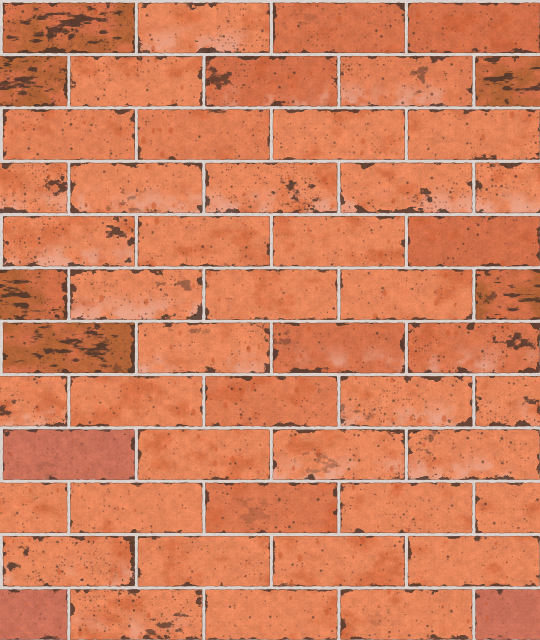
Give the GLSL for this texture, as a Shadertoy shader.

```glsl
const vec2 GRID = vec2(4.0, 12.0);           // bricks across and down
const vec2 CELL = vec2(2.53, 1.0);           // brick cell, in row heights
const float JOINT = 0.028;                   // half width of the mortar
const vec3 MORTAR = vec3(0.86, 0.82, 0.80);
const vec3 CLAY = vec3(0.90, 0.525, 0.36);
const vec3 RED_CLAY = vec3(0.82, 0.435, 0.29);
const vec3 PINK_CLAY = vec3(0.79, 0.44, 0.35);
const vec3 BROWN_CLAY = vec3(0.70, 0.39, 0.22);
const vec3 RUST = vec3(0.78, 0.36, 0.20);
const vec3 BLOOM = vec3(0.92, 0.66, 0.57);
const vec3 SOOT = vec3(0.23, 0.18, 0.16);

float hash(vec2 p) {
    return fract(sin(dot(p, vec2(127.1, 311.7))) * 43758.5453);
}

vec2 hash2(vec2 p) {
    return vec2(hash(p), hash(p + 41.3));
}

float noise(vec2 p) {
    vec2 i = floor(p), f = fract(p);
    f = f * f * (3.0 - 2.0 * f);
    return mix(mix(hash(i), hash(i + vec2(1, 0)), f.x),
               mix(hash(i + vec2(0, 1)), hash(i + vec2(1, 1)), f.x), f.y);
}

float fbm(vec2 p) {
    float sum = 0.0, amp = 0.5;
    for (int i = 0; i < 4; i++) {
        sum += amp * noise(p);
        p = p * 2.03 + 7.1;
        amp *= 0.5;
    }
    return sum / 0.9375;
}

float boxDistance(vec2 p, vec2 halfSize, float radius) {
    vec2 d = abs(p) - halfSize + radius;
    return length(max(d, 0.0)) + min(max(d.x, d.y), 0.0) - radius;
}

// Scattered round pits, one candidate per cell
float pits(vec2 p, float scale, float density, float px) {
    p *= scale;
    vec2 id = floor(p);
    vec2 center = 0.3 + 0.4 * hash2(id + 3.7);
    float radius = mix(0.08, 0.28, pow(hash(id + 9.2), 2.0));
    float d = length(fract(p) - center) - radius;
    float soft = max(px * scale, 0.06);
    return step(hash(id + 5.5), density) * (1.0 - smoothstep(-soft, soft, d));
}

// Broken stain gathered around a point
float stain(vec2 p, vec2 center, vec2 spread, float grain) {
    vec2 d = (p - center) / spread;
    float fall = exp(-dot(d, d));
    return smoothstep(0.0, 0.16, grain - 0.80 + 0.34 * fall);
}

// Fired clay surface: tone, blotches, bloom, pits and soot
vec3 brickSurface(vec2 p, vec2 id, float inset, float px) {
    vec2 q = p + 23.0 * hash2(id + 1.3);
    float tone = hash(id + 2.6), wear = hash(id + 8.4);
    float blotch = fbm(q * vec2(2.2, 3.0)), rough = fbm(q * 9.0);
    float fine = noise(q * 46.0);

    // Body colour, with special bricks in the first column
    bool first = id.x < 0.5;
    float burnt = first && abs(abs(id.y - 8.0) - 2.5) < 1.0 ? 1.0 : 0.0;
    float pink = first && id.y < 6.0 && mod(id.y, 3.0) < 0.5 ? 1.0 : 0.0;
    vec3 color = mix(CLAY, RED_CLAY, smoothstep(0.55, 0.95, tone));
    color = mix(color, PINK_CLAY, pink);
    color = mix(color, RUST, 0.5 * smoothstep(0.52, 0.8, blotch) * (1.0 - pink));
    vec3 streaked = mix(BROWN_CLAY, RED_CLAY, smoothstep(0.35, 0.7, blotch));
    color = mix(color, streaked, burnt);
    color *= 1.0 + 0.16 * (rough - 0.5) + 0.09 * (fine - 0.5);

    // Pale bloom along the lower part, and small rusty drops
    float low = smoothstep(0.15, -0.4, p.y) * smoothstep(0.4, 0.75, fbm(q * 3.1 + 11.0));
    color = mix(color, BLOOM, low * 0.8 * step(0.5, wear) * (1.0 - burnt));
    color = mix(color, RUST, 0.6 * pits(q * vec2(1.2, 0.8), 5.0, 0.12, px));

    // Pits and soot
    float crowd = smoothstep(0.4, 0.75, fbm(q * 1.7 + 5.0));
    float specks = pits(q, 11.0, 0.05 + 0.22 * crowd * wear, px);
    specks = max(specks, 0.8 * pits(q + 3.1, 19.0, 0.04 + 0.28 * crowd * wear, px));
    color = mix(color, SOOT, 0.65 * specks * (1.0 - 0.6 * pink));
    vec2 spot = (hash2(id + 6.1) - 0.5) * CELL * vec2(0.9, 0.8);
    float grain = fbm(q * vec2(7.0, 9.0) + 2.0);
    float soot = stain(p, spot, vec2(0.45, 0.3), grain) * smoothstep(0.35, 0.8, wear);
    float scorch = stain(p, vec2(0.0), vec2(1.3, 0.4), fbm(q * vec2(4.0, 11.0)));
    color = mix(color, SOOT, 0.75 * max(soot, burnt * scorch));

    // Dark chips eaten into the rim
    float chip = 0.10 * smoothstep(0.48, 0.85, fbm(q * vec2(5.0, 6.0) + 31.0)) + 0.008 * fine;
    float rim = 1.0 - smoothstep(-px, px, inset - chip * (0.6 + wear));
    return mix(color, SOOT, 0.75 * rim);
}

void mainImage(out vec4 fragColor, in vec2 fragCoord) {
    // Running bond: every other course slides by half a brick
    vec2 p = fragCoord / iResolution.xy * GRID + vec2(-0.01, 0.023);
    float px = GRID.y / iResolution.y;
    float row = floor(p.y);
    p.x += 0.5 * step(mod(row, 2.0), 0.5);
    vec2 id = mod(vec2(floor(p.x), row), GRID);
    vec2 local = (fract(p) - 0.5) * CELL;

    // Brick outline, slightly ragged
    float d = boxDistance(local, 0.5 * CELL - JOINT, 0.02);
    d += 0.012 * (noise(local * 17.0 + id * 9.0) - 0.5);
    float cover = 1.0 - smoothstep(-0.6 * px, 0.6 * px, d);

    vec3 joint = MORTAR * (0.97 + 0.06 * noise(p * CELL * 30.0));
    vec3 color = mix(joint, brickSurface(local, id, -d, px), cover);
    fragColor = vec4(color, 1.0);
}
```
